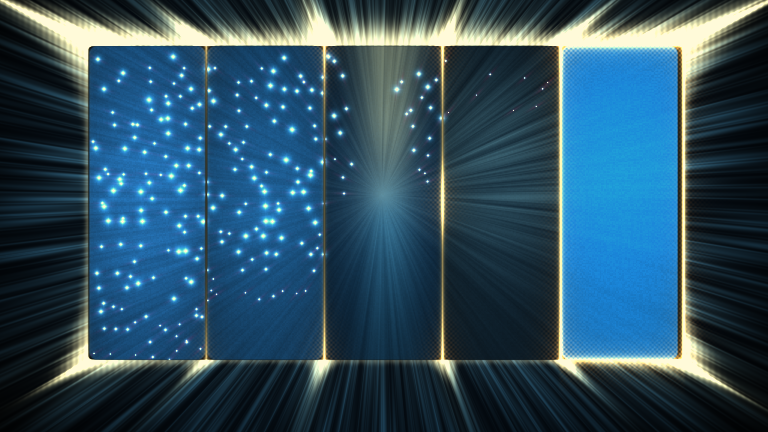
Give the GLSL for this background, as a WebGL 2 fragment shader.

```glsl
#version 300 es
precision highp float;
uniform vec2 u_resolution;
out vec4 fragColor;

const vec2 BOX_LO = vec2(0.204, 0.167), BOX_HI = vec2(1.582, 0.894);
const vec2 CENTER = vec2(0.884, 0.549);
const float PITCH = 0.2735;
const vec3 CREAM = vec3(1.0, 0.94, 0.68), GOLD = vec3(1.0, 0.8, 0.36);

float gauss(float x, float width) { return exp(-x * x / (width * width)); }

vec2 hash2(vec2 p) {
    return fract(sin(vec2(dot(p, vec2(127.1, 311.7)), dot(p, vec2(269.5, 183.3)))) * 43758.5);
}

// Layered sines around the burst; layers finer than a pixel fade away
float rays(vec2 v) {
    float a = atan(v.y, v.x), r = length(v), sum = 0.0, f = 31.0;
    for (int i = 0; i < 5; i++) {
        float perPixel = f / (r * u_resolution.y + 0.01);
        float wave = sin(a * f + float(i) * 1.7 + 2.0 * sin(a * floor(f * 0.4) + float(i) + 5.0 * r));
        sum += wave * (0.5 + 0.15 * float(i)) / (1.0 + perPixel * perPixel);
        f = 2.0 * f - 3.0;
    }
    return clamp(0.5 + 0.23 * sum, 0.0, 1.0);
}

float panelIndex(float x) { return clamp(floor((x - BOX_LO.x) / PITCH), 0.0, 4.0); }

float roundBox(vec2 p, vec2 halfSize, float radius) {
    vec2 d = abs(p) - halfSize + radius;
    return length(max(d, 0.0)) + min(max(d.x, d.y), 0.0) - radius;
}

// Jittered cells, thinned out and shrunk towards the lowest star of each panel
vec3 stars(vec2 p) {
    const float lowest[5] = float[5](0.16, 0.29, 0.53, 0.73, 2.0);
    const float density[5] = float[5](0.75, 0.72, 0.42, 0.3, 0.0);
    const float cell = 0.035;
    vec3 light = vec3(0.0);
    for (int k = 0; k < 9; k++) {
        vec2 id = floor(p / cell) + vec2(k % 3 - 1, k / 3 - 1);
        vec2 h = hash2(id), s = (id + h) * cell;
        int n = int(panelIndex(s.x));
        float rise = s.y - lowest[n];
        float sparse = 1.0 - 0.5 * smoothstep(0.6, 0.85, s.y) * smoothstep(0.5, 0.2, s.x);
        if (hash2(id + 37.0).x > density[n] * sparse || rise < 0.0 || s.y > 0.87 || s.x < 0.215) continue;
        if (n == 2 && abs(s.x - CENTER.x) < 0.05 && s.y < 0.65) continue;
        float size = mix(0.5, 1.0, smoothstep(0.0, 0.2, rise)) * (0.55 + 0.55 * h.y);
        if (n == 3) size *= 0.6;
        vec2 d = p - s, dir = normalize(s - CENTER);
        float r = length(d) / size;
        float glint = exp(-r / 0.004) * (gauss(d.x, 0.0015) + gauss(d.y, 0.0015));
        light += vec3(0.75, 0.92, 0.95) * (gauss(r, 0.0043) + 0.4 * glint);
        light += vec3(0.08, 0.3, 0.42) * gauss(r, 0.011) * size;
        light += vec3(0.1, 0.0, 0.03) * gauss(dot(d, dir), 0.02) * gauss(dot(d, vec2(-dir.y, dir.x)), 0.003);
    }
    return light;
}

// Streaked surroundings, with light leaking radially out of the frame
vec3 surroundings(vec2 p, vec2 v, float ray) {
    vec2 extent = mix(CENTER - BOX_LO, BOX_HI - CENTER, step(0.0, v));
    vec2 n = abs(v) / extent;
    float k = max(max(n.x, n.y), 0.01);
    float away = length(v) * max(0.0, 1.0 - 1.0 / k);
    float corner = pow(min(n.x, n.y) / k, 5.0);
    float onEnds = smoothstep(-0.02, 0.02, n.y - n.x);
    float slot = (CENTER.x + v.x / k - BOX_LO.x) / PITCH;
    float flare = onEnds * gauss(fract(slot + 0.5) - 0.5, 0.08);
    float top = onEnds * step(0.0, v.y);
    float upper = smoothstep(-0.2, 0.2, v.y);
    float reach = 0.01 + 0.034 * top + (0.07 + 0.06 * upper) * corner + 0.035 * flare;
    reach *= 0.7 + 0.6 * ray;
    float power = 0.25 + 0.75 * top + 1.2 * corner + 0.8 * flare;
    float comb = 0.9 + 0.1 * sin(p.x * 450.0);
    float fade = exp(-1.9 * away) * smoothstep(1.3, 0.65, length(v * vec2(1.0, 1.2)));
    vec3 col = mix(vec3(0.015, 0.045, 0.075), vec3(0.13, 0.31, 0.43), ray * ray) * fade;
    float leak = power * exp(-pow(away / reach, 2.0)) * comb;
    return col + CREAM * leak + vec3(0.26, 0.25, 0.14) * power * exp(-away / 0.1) * ray;
}

vec3 panel(vec2 p, vec2 v, float ray) {
    const vec3 tint[5] = vec3[5](vec3(0.13, 0.41, 0.65), vec3(0.11, 0.35, 0.55),
        vec3(0.045, 0.17, 0.28), vec3(0.065, 0.15, 0.21), vec3(0.11, 0.57, 0.93));
    int n = int(panelIndex(p.x));
    float across = (p.x - BOX_LO.x) / PITCH - float(n) - 0.5;
    float shade = (0.62 + 0.43 * gauss(p.y - 0.55, 0.28)) * (1.0 - 0.9 * across * across);
    if (n == 4) shade = 0.8 + 0.25 * gauss(p.y - 0.6, 0.25) - 0.3 * across * across;
    vec3 col = tint[n] * shade * (n == 4 ? 0.97 + 0.06 * ray : 0.88 + 0.24 * ray);
    // Fine grain
    col *= 0.96 + 0.08 * hash2(floor(p * 288.0)).x;
    if (n == 2) {
        float beam = gauss(v.x - 0.014, 0.055 + 0.07 * abs(v.y));
        col += vec3(0.48, 0.43, 0.25) * beam * smoothstep(-0.08, 0.2, v.y) * (0.55 + 0.4 * ray);
        col += vec3(0.13, 0.27, 0.31) * beam * smoothstep(0.1, -0.1, v.y) * exp(3.0 * min(v.y, 0.0)) * (0.5 + 0.6 * ray);
        col += vec3(0.4, 0.42, 0.34) * exp(-length(v) / 0.08) * ray;
    }
    if (n == 3) col += vec3(0.2, 0.27, 0.26) * gauss(length(p - vec2(1.16, 0.62)), 0.2) * ray;
    return col;
}

// Gold seams with a dotted halo
vec3 seams(vec2 p) {
    const float body[6] = float[6](0.06, 0.12, 0.2, 0.3, 0.9, 1.0);
    const float ends[6] = float[6](0.1, 0.4, 0.8, 0.9, 0.8, 0.5);
    float edge = min(p.y - BOX_LO.y, BOX_HI.y - p.y);
    float inside = smoothstep(-0.012, 0.004, edge);
    float dots = 0.5 + 0.4 * sin(p.x * 600.0) * sin(p.y * 600.0);
    vec3 light = vec3(0.0);
    for (int k = 0; k < 6; k++) {
        float x = k == 5 ? BOX_HI.x : BOX_LO.x + PITCH * float(k);
        float d = abs(p.x - x), tip = ends[k] * exp(-max(edge, 0.0) / 0.07);
        float middle = k == 3 ? gauss(p.y - 0.54, 0.07) : 0.0;
        float power = (body[k] + tip + middle) * inside;
        light += power * (GOLD * exp(-d / 0.0035) + CREAM * 0.6 * gauss(d, 0.003));
        float halo = tip + 0.7 * middle + (k > 3 ? 0.35 : 0.0);
        light += halo * inside * vec3(0.6, 0.34, 0.1) * exp(-d / 0.025) * dots;
    }
    float last = smoothstep(1.29, 1.3, p.x) * smoothstep(1.59, 1.58, p.x);
    float rim = min(abs(p.y - BOX_LO.y), abs(p.y - BOX_HI.y));
    return light + last * (GOLD * exp(-rim / 0.005) + vec3(0.5, 0.3, 0.08) * exp(-rim / 0.022) * dots);
}

void main() {
    vec2 p = gl_FragCoord.xy / u_resolution.y;
    p.x += 0.5 * (16.0 / 9.0 - u_resolution.x / u_resolution.y);
    vec2 v = p - CENTER;
    float ray = rays(v), pixel = 1.0 / u_resolution.y;
    // Rounded panels, parted by narrow dark gaps
    float mid = BOX_LO.x + PITCH * (panelIndex(p.x) + 0.5);
    float d = roundBox(p - vec2(mid, 0.5 * (BOX_LO.y + BOX_HI.y)), vec2(0.134, 0.363), 0.018);
    float box = roundBox(p - 0.5 * (BOX_LO + BOX_HI), 0.5 * (BOX_HI - BOX_LO), 0.01);
    vec3 col = mix(vec3(0.02, 0.05, 0.07), surroundings(p, v, ray), smoothstep(-pixel, pixel, box));
    col = mix(col, panel(p, v, ray) + stars(p), smoothstep(pixel, -pixel, d));
    fragColor = vec4(min(col + seams(p), vec3(1.0, 0.98, 0.85)), 1.0);
}
```
